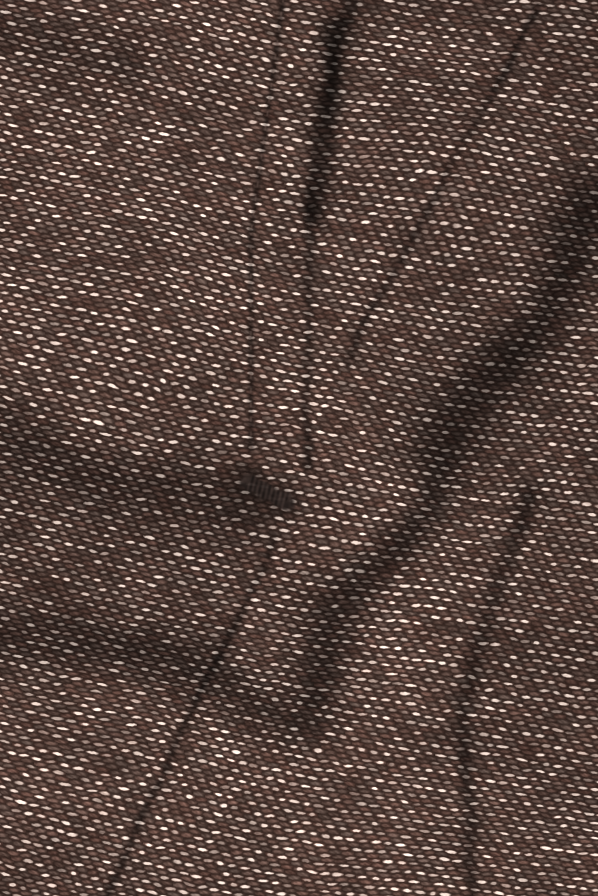
A Shadertoy shader for this texture:

```glsl
const vec2 FLOAT_SIZE = vec2(0.0136, 0.0051);  // one yarn float, in canvas heights
const vec3 GAP = vec3(0.125, 0.084, 0.070);
const vec3 BROWN_DARK = vec3(0.205, 0.146, 0.126);
const vec3 BROWN_LIGHT = vec3(0.510, 0.412, 0.375);
const vec3 PALE = vec3(0.96, 0.88, 0.83);
const vec3 TACK = vec3(0.185, 0.150, 0.138);
const float PALE_SHARE = 0.90;
const float SLOPE_LEFT = 0.27;    // fall of the rows on each side of the pleat
const float SLOPE_RIGHT = 0.15;
const float CREASE_DEPTH = 0.40;
const float FOLD_DEPTH = 0.42;
const float STITCH_PITCH = 0.016;

// Line segments: start xy, end xy
const vec4 CREASES[6] = vec4[6](
    vec4(0.391, 1.00, 0.348, 0.844), vec4(0.348, 0.844, 0.340, 0.479),
    vec4(0.600, 0.99, 0.385, 0.595), vec4(0.590, 0.450, 0.515, 0.220),
    vec4(0.515, 0.22, 0.530, 0.000), vec4(0.306, 0.400, 0.120, 0.000));
const float CREASE_WIDTH[6] = float[6](0.009, 0.006, 0.005, 0.012, 0.009, 0.005);
const vec4 FOLDS[6] = vec4[6](
    vec4(0.68, 0.76, 0.49, 0.49), vec4(0.49, 0.49, 0.35, 0.24),
    vec4(0.00, 0.51, 0.26, 0.42), vec4(0.00, 0.29, 0.35, 0.21),
    vec4(0.375, 0.97, 0.352, 0.76), vec4(0.00, 0.97, 0.12, 0.92));
const float FOLD_WIDTH[6] = float[6](0.040, 0.030, 0.038, 0.038, 0.014, 0.042);
const float FOLD_WEIGHT[6] = float[6](1.1, 1.0, 0.7, 0.75, 1.2, 0.6);

float hash(vec2 p) {
    vec3 a = fract(vec3(p.xyx) * 0.1031);
    a += dot(a, a.yzx + 33.33);
    return fract((a.x + a.y) * a.z);
}

float noise(vec2 p) {
    vec2 i = floor(p), f = fract(p);
    f = f * f * (3.0 - 2.0 * f);
    return mix(mix(hash(i), hash(i + vec2(1, 0)), f.x),
               mix(hash(i + vec2(0, 1)), hash(i + vec2(1, 1)), f.x), f.y);
}

// Returns distance to the segment and position along it
vec2 segment(vec2 p, vec4 s) {
    vec2 d = s.zw - s.xy;
    float t = clamp(dot(p - s.xy, d) / dot(d, d), 0.0, 1.0);
    return vec2(length(p - s.xy - d * t), t * length(d));
}

float ridge(float d, float width) {
    return exp(-d * d / (width * width));
}

// Cloth coordinates: rows fall to the right, more steeply left of the pleat
vec2 drape(vec2 p) {
    float k = p.x - 0.3;
    float bend = 0.5 * (k + sqrt(k * k + 0.004));
    vec2 q = p + vec2(0.0, SLOPE_LEFT * (k - bend) + SLOPE_RIGHT * bend);
    q += 0.016 * (vec2(noise(p * 6.0), noise(p * 6.0 + 40.0)) - 0.5);
    return q + 0.0024 * (vec2(noise(p * 65.0), noise(p * 65.0 + 90.0)) - 0.5);
}

vec3 weave(vec2 p) {
    vec2 q = drape(p) / FLOAT_SIZE + 40.0;
    float row = floor(q.y);
    q.x += row * 0.25 + 0.08 * hash(vec2(row, 7.0));
    vec2 id = vec2(floor(q.x), row);
    vec2 f = fract(q) - 0.5;
    float tone = hash(id);

    // Each float leans back toward level, with a ragged outline
    float lean = mix(0.28, 0.16, smoothstep(0.2, 0.45, p.x));
    f.y -= f.x * (lean + 0.36 * (hash(id + 31.0) - 0.4));
    f += 0.11 * (vec2(noise(p * 420.0), noise(p * 420.0 + 77.0)) - 0.5);

    // Brown ground: twisted plies broken by fibre
    float fibre = noise(vec2(q.x * 3.2, q.y * 2.7 + q.x * 0.4));
    fibre = mix(fibre, noise(p * vec2(520.0, 800.0)), 0.35);
    float body = 1.0 - smoothstep(0.25, 1.10, length(f / vec2(0.56, 0.52)));
    float ply = 0.5 + 0.5 * sin(6.2832 * (q.x * 2.0 + f.y * 0.9));
    vec3 yarn = mix(BROWN_DARK, BROWN_LIGHT, 0.34 * tone + 0.50 * fibre + 0.16 * ply);
    yarn *= 1.0 + vec3(0.12, 0.0, -0.03) * (hash(id + 57.0) - 0.4);
    vec3 col = mix(GAP, yarn, 0.30 + 0.70 * body);

    // Pale floats lie on every second row
    float chosen = step(hash(id + 11.0), PALE_SHARE) * step(mod(row, 2.0), 0.5);
    vec2 size = vec2(mix(0.30, 0.52, hash(id + 23.0)), mix(0.32, 0.46, hash(id + 71.0)));
    float fleck = 1.0 - smoothstep(0.50, 1.12, length(f / size));
    float gleam = mix(0.26, 1.0, tone) * (0.80 + 0.35 * fibre);
    return mix(col, PALE, clamp(fleck * gleam * chosen, 0.0, 1.0));
}

float shading(vec2 p) {
    float crease = 0.0, fold = 0.0;
    vec2 w = p + 0.010 * (vec2(noise(p * 22.0), noise(p * 22.0 + 60.0)) - 0.5);
    vec2 soft = p + 0.05 * (vec2(noise(p * 9.0 + 5.0), noise(p * 9.0 + 25.0)) - 0.5);
    for (int i = 0; i < 6; i++) {
        crease = max(crease, ridge(segment(w, CREASES[i]).x, CREASE_WIDTH[i]));
        float d = segment(i == 4 ? w : soft, FOLDS[i]).x;
        fold = max(fold, FOLD_WEIGHT[i] * ridge(d, FOLD_WIDTH[i]));
    }
    crease *= 0.55 + 0.6 * noise(p * 14.0 + 8.0);
    float broad = 0.91 + 0.24 * noise(p * 5.0 + 3.0) + 0.16 * noise(p * 18.0);
    return broad * (1.0 - CREASE_DEPTH * crease) * (1.0 - FOLD_DEPTH * fold);
}

vec3 cloth(vec2 p) {
    vec3 col = weave(p) * shading(p);

    // Stitched edge of the pleat
    vec2 upper = segment(p, vec4(0.316, 1.0, 0.280, 0.74));
    vec2 lower = segment(p, vec4(0.280, 0.74, 0.280, 0.50));
    vec2 seam = upper.x < lower.x ? upper : lower;
    float dash = smoothstep(0.25, 0.4, abs(fract(seam.y / STITCH_PITCH) - 0.5));
    col *= 1.0 - 0.38 * ridge(seam.x, 0.0035);
    col = mix(col, BROWN_LIGHT, 0.4 * dash * ridge(seam.x, 0.0014));

    // Bar tack closing the pleat
    vec2 tack = segment(p, vec4(0.277, 0.461, 0.320, 0.440));
    float cord = 0.8 + 0.2 * sin(tack.y * 1300.0 + 300.0 * p.y) + 0.4 * noise(p * 300.0);
    col *= 1.0 - 0.35 * ridge(tack.x, 0.016);
    float ragged = tack.x + 0.004 * (noise(p * 180.0) - 0.5);
    return mix(col, TACK * cord, 0.9 * (1.0 - smoothstep(0.006, 0.012, ragged)));
}

void mainImage(out vec4 fragColor, in vec2 fragCoord) {
    vec3 sum = vec3(0.0);
    for (int i = 0; i < 4; i++) {
        vec2 offset = vec2(i % 2, i / 2) * 0.5 - 0.25;
        sum += cloth((fragCoord + offset) / iResolution.y);
    }
    fragColor = vec4(sum / 4.0, 1.0);
}
```
